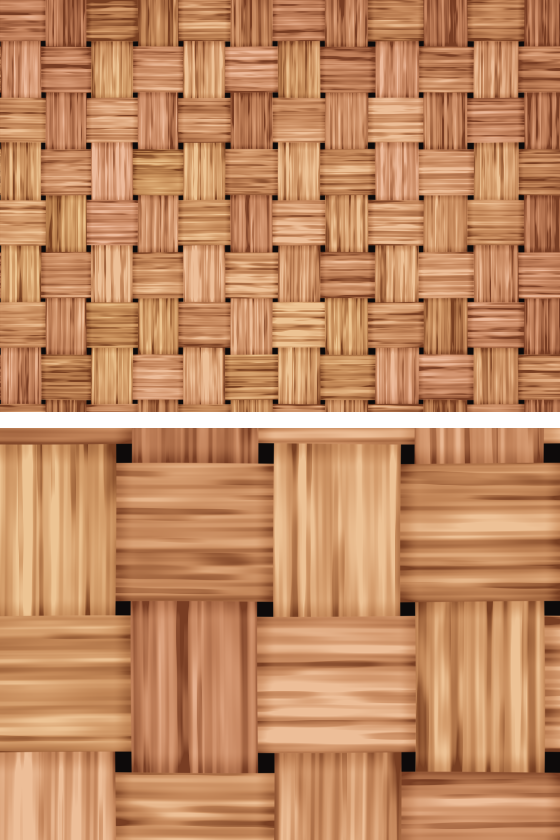
Top: the whole. Bottom: its middle third, enlarged.
Reproduce this texture procedurally as a Shadertoy shader.

```glsl
// Plain weave of flat split-wood strips with dark holes at the crossings.
// Two sets of strips alternate over and under on a checkerboard of cells;
// each visible section gets its own tone and grain made of 1D cellular threads.

const float PI = 3.14159265;
const vec3 HOLE  = vec3(0.05, 0.04, 0.04);
const vec3 BROWN = vec3(0.47, 0.25, 0.14);
const vec3 RUST  = vec3(0.64, 0.41, 0.26);
const vec3 TAN   = vec3(0.76, 0.53, 0.36);
const vec3 STRAW = vec3(0.84, 0.63, 0.46);
const vec3 CREAM = vec3(0.93, 0.77, 0.62);

float hash(vec2 p) {
    vec3 q = fract(p.xyx * vec3(0.1031, 0.1030, 0.0973));
    q += dot(q, q.yzx + 33.33);
    return fract((q.x + q.y) * q.z);
}

// Wood colour for a tone from 0 (dark) to 4 (pale)
vec3 woodRamp(float tone) {
    vec3 c = mix(BROWN, RUST, clamp(tone, 0.0, 1.0));
    c = mix(c, TAN, clamp(tone - 1.0, 0.0, 1.0));
    c = mix(c, STRAW, clamp(tone - 2.0, 0.0, 1.0));
    return mix(c, CREAM, clamp(tone - 3.0, 0.0, 1.0));
}

// Brightness of one thread, drifting slowly along its length
float thread(float id, float along, float seed) {
    float h = hash(vec2(id, seed));
    float drift = sin(along * (1.5 + 3.0 * h) + 40.0 * h)
                + 0.6 * sin(along * (5.0 + 6.0 * h) + 70.0 * h);
    return h + 0.13 * drift;
}

// Grain: neighbouring threads blended across the strip
float grain(vec2 p, float count, float seed) {
    float y = p.y * count + 0.2 * sin(p.x * 1.7 + seed);
    float id = floor(y);
    return mix(thread(id, p.x, seed), thread(id + 1.0, p.x, seed),
               smoothstep(0.2, 0.8, y - id));
}

// Signed distance to a strip's edge; p = (along, across from cell centre)
float stripEdge(vec2 p, float seed) {
    float shift = 0.04 * (hash(vec2(seed, 3.0)) - 0.5);
    float halfWidth = 0.447 + 0.02 * (hash(vec2(seed, 7.0)) - 0.5);
    float wobble = 0.005 * sin(p.x * 2.3 + seed);
    return abs(p.y - shift - wobble) - halfWidth;
}

// Strip surface; parity tells which of its cells lie on top
vec3 stripColour(vec2 p, float edge, float parity, float seed, float bias, float rim) {
    float section = 2.0 * floor((p.x - parity + 0.5) * 0.5) + parity;
    float fromMiddle = abs(p.x - section - 0.5);
    float id = 1.0 + floor(200.0 * hash(vec2(section + 11.0, seed)));

    // Coarse threads, fine fibres and sparse dark streaks
    float tone = 2.75 + bias + 1.0 * (hash(vec2(id, 5.0)) - 0.5);
    tone += 1.9 * (grain(p, 17.0, id) - 0.5);
    tone += 1.3 * (grain(p, 36.0, id + 31.0) - 0.5);
    tone -= 1.5 * smoothstep(0.72, 1.0, grain(p, 21.0, id + 67.0));

    // Rounded ends, soft sides and worn rim
    tone -= 1.1 * smoothstep(0.42, 0.57, fromMiddle);
    tone += 0.25 * (1.0 - smoothstep(0.0, 0.4, fromMiddle));
    tone -= 0.9 * smoothstep(-0.045, 0.0, edge);
    tone -= 1.1 * rim;

    // Some sections lean rosy, others golden
    float hue = clamp(hash(vec2(id, 19.0)) + 0.5 * rim, 0.0, 1.0);
    vec3 tint = mix(vec3(1.0, 1.01, 0.91), vec3(1.0, 0.95, 0.99), hue);
    return woodRamp(tone) * tint;
}

void mainImage(out vec4 fragColor, in vec2 fragCoord) {
    vec2 uv = fragCoord / iResolution.xy;

    // Cell grid counted from the upper left, columns tighter towards the left
    float column = (uv.x - 0.078) * 11.74;
    vec2 grid = vec2(1.0 + column + 0.15 * sin(PI * column / 10.0),
                     (1.0 - uv.y) * 8.06 + 0.129);
    vec2 cell = floor(grid);
    vec2 local = grid - cell - 0.5;
    vec2 soft = vec2(11.74, 8.06) / iResolution.xy * 0.8;

    // Darkening towards the border of the canvas
    float rim = smoothstep(0.32, 0.72, length((uv - vec2(0.42, 0.44)) * vec2(1.0, 1.1)));

    // Strips running across
    vec2 acrossPos = vec2(grid.x, local.y);
    float acrossSeed = cell.y + 21.0;
    float acrossEdge = stripEdge(acrossPos, acrossSeed);
    vec3 across = stripColour(acrossPos, acrossEdge, mod(cell.y, 2.0), acrossSeed, 0.0, rim);
    float acrossCover = 1.0 - smoothstep(-soft.y, soft.y, acrossEdge);

    // Strips running down, every second one darker
    vec2 downPos = vec2(grid.y, local.x);
    float downSeed = cell.x + 53.0;
    float downEdge = stripEdge(downPos, downSeed);
    float downBias = mix(0.25, -0.4, mod(cell.x, 2.0));
    vec3 down = stripColour(downPos, downEdge, mod(cell.x + 1.0, 2.0), downSeed, downBias, rim);
    float downCover = 1.0 - smoothstep(-soft.x, soft.x, downEdge);

    // Layer under and over strips on the dark backing
    bool acrossOnTop = mod(cell.x + cell.y, 2.0) < 0.5;
    vec3 colour = acrossOnTop
        ? mix(mix(HOLE, down, downCover), across, acrossCover)
        : mix(mix(HOLE, across, acrossCover), down, downCover);
    fragColor = vec4(colour, 1.0);
}
```
